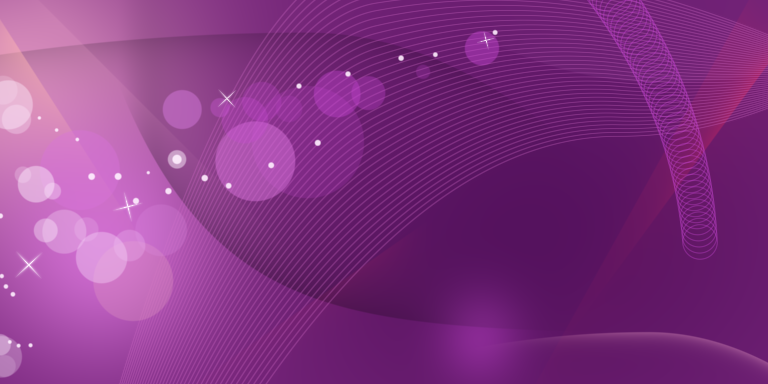
A WebGL 2 fragment shader for this background:

```glsl
#version 300 es
precision highp float;

uniform vec2 u_resolution;
out vec4 outColor;

// Palette
const vec3 DEEP = vec3(0.335, 0.07, 0.37);
const vec3 PLUM = vec3(0.46, 0.14, 0.48);
const vec3 PINK = vec3(0.89, 0.60, 0.76);
const vec3 ORCHID = vec3(0.85, 0.45, 0.86);
const vec3 PEACH = vec3(1.0, 0.72, 0.70);
const vec3 RED = vec3(0.82, 0.16, 0.38);
const vec3 LINE = vec3(0.80, 0.40, 0.76);
const vec3 VIOLET = vec3(0.78, 0.27, 0.83);
const vec3 WHITE = vec3(1.0, 0.94, 1.0);

// Counts and strengths
const float STRANDS = 40.0;
const int RINGS = 44;
const int BUBBLES = 24;
const int SPARKS = 24;
const int STARS = 4;
const float STRAND_ALPHA = 0.32;
const float RING_ALPHA = 0.34;

float glow(vec2 p, vec2 center, vec2 size) {
    vec2 q = (p - center) / size;
    return exp(-dot(q, q));
}

float disc(vec2 p, vec2 center, float radius, float px) {
    return 1.0 - smoothstep(-px, px, length(p - center) - radius);
}

// Parabola with its own curvature on each side of the peak
float arch(float x, vec2 peak, float left, float right) {
    float d = x - peak.x;
    return peak.y - (d < 0.0 ? left : right) * d * d;
}

// Light beam, crisp on one side; the sign of width selects the soft side
float beam(vec2 p, vec2 origin, vec2 dir, float width, float reach, float px) {
    dir = normalize(dir);
    vec2 q = p - origin;
    float along = dot(q, dir);
    float side = dot(q, vec2(-dir.y, dir.x)) * sign(width);
    return smoothstep(-px, px, side) * exp(-max(side, 0.0) / abs(width))
         * smoothstep(-0.1, 0.1, along) * exp(-pow(along / reach, 2.0));
}

// Position along the diagonal drift: dense at left, thin at right
vec2 drift(float i, float seed) {
    float s = fract(i * 0.618 + seed);
    float x = 1.33 * pow(s, 2.2);
    float spread = 0.40 * exp(-2.2 * x) + 0.03;
    return vec2(x, 0.36 + 0.42 * x + spread * (2.0 * fract(i * 0.755 + seed) - 1.0));
}

float star(vec2 p, float size, float angle) {
    float c = cos(angle), s = sin(angle);
    vec2 q = abs(mat2(c, -s, s, c) * p) / size;
    vec2 arms = exp(-q.yx * 22.0) * max(1.0 - q, 0.0);
    return clamp(max(arms.x, arms.y) * 1.4, 0.0, 1.0);
}

void main() {
    vec2 p = gl_FragCoord.xy / u_resolution.y;
    float px = 1.0 / u_resolution.y;

    // Base gradient and broad glows
    vec3 col = mix(PLUM, DEEP, glow(p, vec2(1.4, 0.4), vec2(0.72, 0.58)));
    col = mix(col, PINK, 0.9 * glow(p, vec2(0.04, 0.77), vec2(0.46, 0.42)));
    col = mix(col, ORCHID, 0.85 * glow(p, vec2(0.27, 0.36), vec2(0.29, 0.32)));
    col = mix(col, VIOLET, 0.42 * glow(p, vec2(1.25, 0.12), vec2(0.11, 0.12)));

    // Overlapping sheets with soft shadows
    float upper = arch(p.x, vec2(0.8, 0.915), 0.09, 0.62) - p.y;
    float upperFade = 1.0 - smoothstep(1.1, 1.55, p.x);
    col *= 1.0 - 0.17 * upperFade * smoothstep(-px, px, upper) * exp(-max(upper, 0.0) / 0.07);
    float slope = 0.6 * exp(-3.8 * (p.x - 0.33));
    float lower = (p.y - 0.13 - slope) / sqrt(1.0 + 14.0 * slope * slope);
    float lowerFade = smoothstep(0.3, 0.42, p.x) * (1.0 - smoothstep(0.8, 1.6, p.x));
    col *= 1.0 - 0.26 * lowerFade * smoothstep(-px, px, lower) * exp(-max(lower, 0.0) / 0.12);
    float corner = p.y - arch(p.x, vec2(1.72, 0.785), -0.54, -0.32);
    col += 0.035 * smoothstep(1.2, 1.5, p.x) * smoothstep(-px, px, corner) * exp(-max(corner, 0.0) / 0.12);

    // Pale ribbon at lower right
    float ribbon = arch(p.x, vec2(1.69, 0.135), 0.2, 0.83) - p.y;
    float ribbonLight = smoothstep(-px, px, ribbon) * exp(-max(ribbon, 0.0) / 0.018);
    col = mix(col, PINK, 0.42 * ribbonLight * smoothstep(1.2, 1.7, p.x));

    // Beams from the upper corners
    col = mix(col, PEACH, 0.55 * beam(p, vec2(0.0, 0.95), vec2(0.286, -0.445), -0.09, 0.38, px));
    col = mix(col, PINK, 0.28 * beam(p, vec2(0.1, 1.0), vec2(0.5, -0.5), -0.10, 0.5, px));
    col = mix(col, RED, 0.60 * beam(p, vec2(2.02, 0.86), vec2(-0.22, -0.30), -0.05, 0.42, px));
    col = mix(col, RED, 0.16 * beam(p, vec2(1.95, 1.0), vec2(-0.5, -0.9), 0.16, 0.9, px));
    col = mix(col, RED, 0.13 * beam(p, vec2(1.05, 0.38), vec2(-0.5, -0.35), 0.06, 0.5, px));

    // Sweeping strands between two arches
    float top = arch(p.x, vec2(0.98, 1.12), 2.49, 0.2);
    float base = arch(p.x, vec2(1.61, 0.64), 0.775, -0.5);
    float t = (p.y - base) / (top - base);
    float strand = t * STRANDS;
    float strandLine = 1.0 - smoothstep(0.0, 1.0, abs(fract(strand) - 0.5) / fwidth(strand));
    float inside = smoothstep(-0.01, 0.01, t) * (1.0 - smoothstep(0.99, 1.01, t));
    col = mix(col, LINE, STRAND_ALPHA * strandLine * inside);

    // Tube of rings on a quadratic curve
    for (int i = 0; i < RINGS; i++) {
        float s = float(i) / float(RINGS - 1);
        vec2 c = mix(mix(vec2(1.58, 1.03), vec2(1.80, 0.72), s), mix(vec2(1.80, 0.72), vec2(1.823, 0.37), s), s);
        float edge = abs(length(p - c) - mix(0.058, 0.045, s));
        col = mix(col, VIOLET, RING_ALPHA * (1.0 - smoothstep(0.0, 1.2 * px, edge)));
    }

    // Large translucent discs
    col = mix(col, VIOLET, 0.20 * disc(p, vec2(0.802, 0.63), 0.146, px));
    col = mix(col, ORCHID, 0.50 * disc(p, vec2(0.665, 0.58), 0.104, px));
    col = mix(col, ORCHID, 0.40 * disc(p, vec2(0.208, 0.557), 0.104, px));
    col = mix(col, PINK, 0.32 * disc(p, vec2(0.347, 0.268), 0.104, px));

    // Scattered bubbles
    for (int i = 0; i < BUBBLES; i++) {
        float k = float(i);
        vec2 c = drift(k, 0.12);
        float radius = mix(0.018, 0.07, fract(k * 0.437 + 0.2));
        vec3 tint = mix(WHITE, VIOLET, smoothstep(0.1, 0.7, c.x));
        col = mix(col, tint, mix(0.16, 0.48, fract(k * 0.291)) * disc(p, c, radius, px));
    }

    // Small white sparks
    for (int i = 0; i < SPARKS; i++) {
        float k = float(i);
        col = mix(col, WHITE, 0.9 * disc(p, drift(k, 0.57), mix(0.004, 0.009, fract(k * 0.37)), px));
    }
    vec2 halo = vec2(0.461, 0.585);
    col = mix(col, WHITE, 0.5 * disc(p, halo, 0.024, px) + 0.45 * disc(p, halo, 0.012, px));

    // Four-pointed stars rising to the right
    for (int i = 0; i < STARS; i++) {
        float k = float(i);
        vec2 c = vec2(0.075 + 0.258 * k + 0.0695 * k * (k - 1.0) * (k - 2.0), 0.31 + 0.195 * k - 0.05 * sin(k * 2.094));
        col = mix(col, WHITE, star(p - c, 0.05 - 0.008 * k, 0.75 - 0.5 * mod(k, 2.0)));
    }

    outColor = vec4(col, 1.0);
}
```
